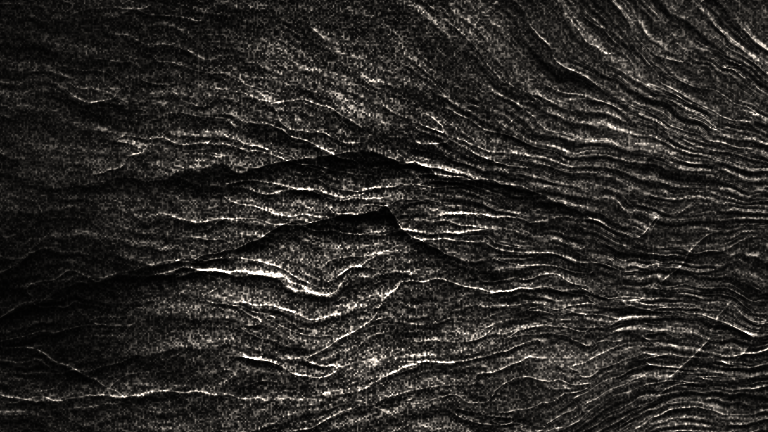
Write a Shadertoy shader that draws this texture.

```glsl
float hash(vec2 p) {
    vec3 q = fract(p.xyx * 0.1031);
    q += dot(q, q.yzx + 33.33);
    return fract((q.x + q.y) * q.z);
}

// Smooth value noise in -1..1
float noise(vec2 p) {
    vec2 i = floor(p), f = fract(p);
    f = f * f * f * (f * (f * 6.0 - 15.0) + 10.0);
    float low = mix(hash(i), hash(i + vec2(1, 0)), f.x);
    float high = mix(hash(i + vec2(0, 1)), hash(i + vec2(1, 1)), f.x);
    return 2.0 * mix(low, high, f.y) - 1.0;
}

float fbm(vec2 p) {
    float sum = 0.0, amp = 0.55;
    for (int i = 0; i < 4; i++) {
        sum += amp * noise(p);
        p = mat2(1.6, 1.2, -1.2, 1.6) * p + 5.3;
        amp *= 0.5;
    }
    return sum;
}

// Coordinates along and across the wrinkles: level at left, fanning out at right
vec2 flow(vec2 p) {
    p += 0.06 * vec2(fbm(p * 4.0), fbm(p * 4.0 + 9.0));
    float s = max(p.x - 0.25, 0.0);
    float fall = mix(-0.25, 0.42, smoothstep(-0.15, 0.95, p.y));
    return vec2(p.x, p.y + fall * s * s);
}

// Steeper wrinkles that climb to the right
vec2 climb(vec2 p) {
    p += 0.05 * vec2(fbm(p * 4.0 + 3.0), fbm(p * 4.0 + 14.0));
    return vec2(0.6 * p.x + 0.8 * p.y, 0.6 * p.y - 0.8 * p.x);
}

float wrinkleField(vec2 p, float scale, bool climbing) {
    vec2 q = climbing ? climb(p) : flow(p);
    return noise(q * vec2(1.8, 7.0) * scale + scale * 17.0)
         + 0.35 * noise(q * vec2(5.0, 15.0) * scale + 31.0);
}

// Lit rim with a shadow on its lower side
float wrinkle(vec2 p, float scale, bool climbing, float width) {
    float e = 0.0015;
    float n = wrinkleField(p, scale, climbing);
    vec2 slope = vec2(wrinkleField(p + vec2(e, 0), scale, climbing),
                      wrinkleField(p + vec2(0, e), scale, climbing)) - n;
    slope /= e;
    float steep = max(length(slope), 2.5 * scale);
    float d = n / steep;
    float up = slope.y / steep;
    float below = smoothstep(0.0, 0.003, -d * sign(up)) * abs(up);
    float rim = exp(-d * d / (width * width)) * (0.15 + 0.85 * abs(up));
    float present = smoothstep(-0.3, 0.6, noise(p * 4.5 + scale * 5.0));
    return present * (1.7 * rim - 1.7 * below * exp(-abs(d) / (5.0 * width)));
}

// Sharp crested leather surface
float surface(vec2 p, float right) {
    vec2 q = flow(p), c = climb(p);
    float h = 1.0 - abs(noise(q * vec2(4.5, 15.0)));
    h += 0.6 * (1.0 - abs(noise(q * vec2(10.0, 31.0) + 8.0)));
    h += 0.3 * (1.0 - abs(noise(q * vec2(27.0, 62.0) + 3.0)));
    return h + 0.6 * right * (1.0 - abs(noise(c * vec2(6.0, 22.0))));
}

// Long bent folds: peak x, peak y, left slope, right slope
float folds(vec2 p) {
    vec4 bends[5] = vec4[5](
        vec4(0.90, 0.53, 0.27, 0.75), vec4(0.98, 0.63, 0.06, 0.38),
        vec4(0.58, 0.37, 0.03, 0.34), vec4(0.40, 0.11, 0.12, 0.10),
        vec4(0.13, 0.18, 0.01, 0.50));
    float sum = 0.0;
    p += 0.045 * vec2(fbm(p * 6.0 + 2.0), fbm(p * 6.0 + 21.0));
    for (int i = 0; i < 5; i++) {
        vec4 b = bends[i];
        float x = p.x - b.x;
        float k = x < 0.0 ? b.z : -b.w;
        float d = (p.y - b.y - k * x) / sqrt(1.0 + k * k);
        bool deep = i < 2;
        float span = (deep ? 0.75 : 0.45) / (1.0 + 3.0 * max(-k, 0.0));
        float reach = exp(-x * x / (span * span));
        float gap = (deep ? 0.028 : 0.014) * (1.0 + 0.6 * noise(p * 5.0 + float(i)));
        float shade = smoothstep(0.002, -0.003, d) * exp(-d * d / (gap * gap));
        float rim = exp(-pow(d / 0.0045, 2.0));
        sum += reach * ((deep ? 0.7 : 2.0) * rim - (deep ? 2.8 : 1.3) * shade);
    }
    return sum;
}

void mainImage(out vec4 fragColor, in vec2 fragCoord) {
    vec2 p = fragCoord / iResolution.y;
    float right = smoothstep(0.8, 1.45, p.x);
    float left = smoothstep(0.8, 0.0, p.x);

    // Broad light, darkest at the left and in uneven hollows
    vec2 toGlow = (p - vec2(1.05, 0.42)) * vec2(1.0, 1.1);
    float light = -2.5 + 0.8 * exp(-2.2 * dot(toGlow, toGlow));
    light += 0.9 * fbm(p * vec2(1.7, 3.5) + 4.0) - 0.6 * left;
    light += 0.6 * fbm(flow(p) * vec2(6.0, 22.0));

    // Embossed relief, lit from above
    float relief = surface(p, right) - surface(p + vec2(0.002, 0.006), right);
    light += 2.7 * clamp(relief, -0.5, 0.5) * (1.0 - 0.2 * left);

    // Wrinkles from broad to fine
    float soft = mix(0.003, 0.0042, left);
    light += wrinkle(p, 1.0, false, soft * 1.2);
    light += 0.8 * wrinkle(p, 1.8, false, soft);
    light += 0.6 * wrinkle(p, 2.7, false, soft * 0.85);
    light += 0.9 * right * wrinkle(p, 1.4, true, 0.0034);
    light += folds(p);

    // Sandy grain
    float grain = 1.25 * noise(p * 250.0) + 0.4 * noise(p * 130.0 + 40.0);
    light += grain * (1.0 - 0.35 * right - 0.3 * left);

    float lum = 1.2 * exp(1.08 * light + 0.25);
    lum = lum / (1.0 + 0.45 * lum) + 0.004;
    vec3 warmGrey = lum * vec3(1.03, 0.975, 0.91);
    fragColor = vec4(clamp(warmGrey, 0.0, 1.0), 1.0);
}
```
